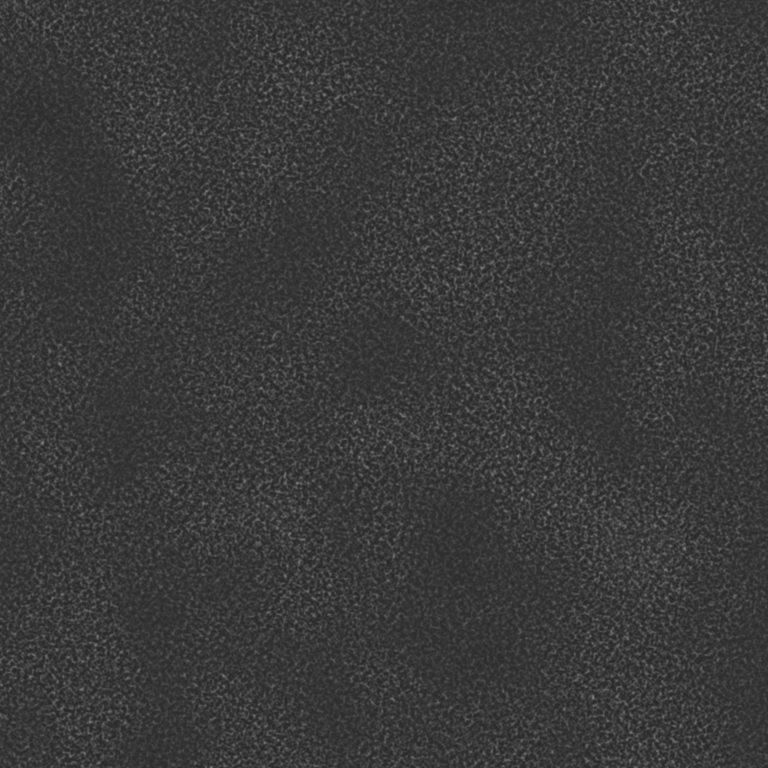
A WebGL 2 fragment shader for this texture:

```glsl
#version 300 es
precision highp float;

uniform vec2 u_resolution;
out vec4 fragColor;

// Tone
const vec3 BASE_COLOR = vec3(0.226);
const float CLOUD_TONE = 0.011;
const float DARKEST = 0.09;
const float BRIGHTEST = 0.55;

// Soft patches, in cells per canvas
const float CLOUD_SCALE = 4.3;
const int CLOUD_OCTAVES = 4;
const float CLOUD_GAIN = 0.62;

// Fine grain, in cells per canvas
const float COARSE_GRAIN = 158.0;
const float FINE_GRAIN = 247.0;
const float FINE_WEIGHT = 1.0;
const float GRAIN_NORMALIZE = 3.2;
const float GRAIN_SKEW = 0.2;
const float QUIET_CONTRAST = 0.021;
const float BUSY_CONTRAST = 0.050;

const float TAU = 6.2831853;
const mat2 TURN = mat2(0.8, 0.6, -0.6, 0.8);

// Integer hash of a lattice point, from 0 to 1
float hash(vec2 cell) {
    uvec2 q = uvec2(ivec2(cell) + 32768);
    uint h = q.x * 1597334677u ^ q.y * 3812015801u;
    h = (h ^ (h >> 16)) * 2246822519u;
    h = (h ^ (h >> 13)) * 3266489917u;
    h ^= h >> 16;
    return float(h >> 8) / 16777216.0;
}

float cornerSlope(vec2 cell, vec2 offset) {
    float angle = TAU * hash(cell);
    return dot(vec2(cos(angle), sin(angle)), offset);
}

float gradientNoise(vec2 p) {
    vec2 cell = floor(p);
    vec2 f = p - cell;
    vec2 blend = f * f * f * (f * (f * 6.0 - 15.0) + 10.0);
    vec2 e = vec2(1.0, 0.0);
    float low = mix(cornerSlope(cell, f),
                    cornerSlope(cell + e.xy, f - e.xy), blend.x);
    float high = mix(cornerSlope(cell + e.yx, f - e.yx),
                     cornerSlope(cell + e.xx, f - e.xx), blend.x);
    return mix(low, high, blend.y);
}

// Layered noise for the broad, blurred patches
float clouds(vec2 p) {
    float sum = 0.0;
    float weight = 1.0;
    p *= CLOUD_SCALE;
    for (int i = 0; i < CLOUD_OCTAVES; i++) {
        sum += weight * gradientNoise(p);
        weight *= CLOUD_GAIN;
        p = TURN * p * 1.9 + 17.3;
    }
    return sum * 2.8;
}

// Two turned layers hide the lattice; the square term favors bright specks
float grain(vec2 p) {
    float coarse = gradientNoise(TURN * p * COARSE_GRAIN + 41.7);
    float fine = gradientNoise(p * TURN * FINE_GRAIN + 93.1);
    float g = (coarse + FINE_WEIGHT * fine) * GRAIN_NORMALIZE;
    return g + GRAIN_SKEW * (g * g - 1.0);
}

void main() {
    vec2 uv = gl_FragCoord.xy / min(u_resolution.x, u_resolution.y);

    // Lighter patches carry stronger grain
    float cloud = clouds(uv + 3.7);
    float busy = smoothstep(-1.5, 1.3, cloud);
    float contrast = mix(QUIET_CONTRAST, BUSY_CONTRAST, busy);

    vec3 color = BASE_COLOR + CLOUD_TONE * cloud + contrast * grain(uv);
    fragColor = vec4(clamp(color, DARKEST, BRIGHTEST), 1.0);
}
```
